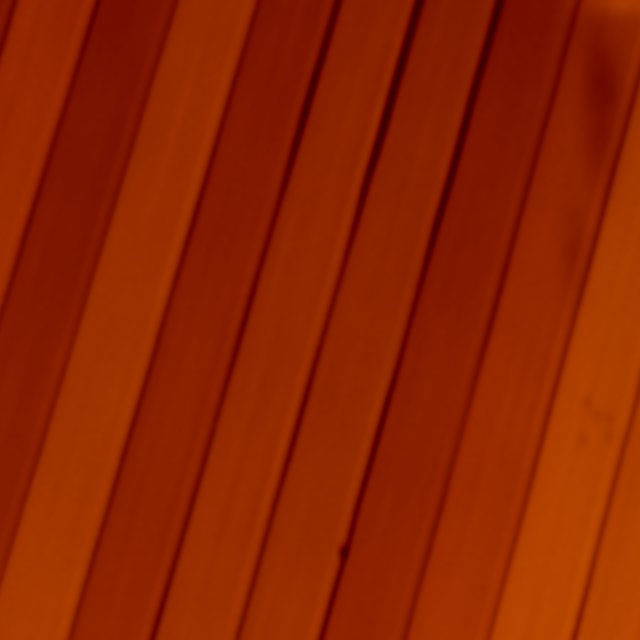
A Shadertoy shader for this texture:

```glsl
#define SEAM_FOOT 0.1068    // first seam and spacing, lower edge
#define PITCH_FOOT 0.1315
#define SEAM_HEAD 0.4036    // first seam and spacing, upper edge
#define PITCH_HEAD 0.1258
#define SEAM_WIDTH 0.0062
#define EDGE_BLUR 0.006
#define SLOPE_LIGHT 0.30
#define MOTTLE 0.13
#define GRAIN 0.07
#define DARK_WOOD vec3(0.38, 0.0, 0.0)
#define LIGHT_WOOD vec3(0.68, 0.235, 0.0)

// Tone of each plank and depth of the seam at its left side
const float plankTone[12] = float[12](
    0.46, 0.80, 0.45, 0.80, 0.50, 0.64, 0.59, 0.45, 0.64, 0.91, 0.88, 0.86);
const float seamDepth[12] = float[12](
    0.30, 0.32, 0.36, 0.12, 0.42, 0.48, 0.46, 0.58, 0.28, 0.30, 0.46, 0.40);

float hash(vec2 p) {
    return fract(sin(dot(p, vec2(127.1, 311.7))) * 43758.5453);
}

float noise(vec2 p) {
    vec2 cell = floor(p), f = fract(p);
    f = f * f * (3.0 - 2.0 * f);
    float low = mix(hash(cell), hash(cell + vec2(1, 0)), f.x);
    float high = mix(hash(cell + vec2(0, 1)), hash(cell + vec2(1, 1)), f.x);
    return mix(low, high, f.y);
}

float fbm(vec2 p) {
    float sum = 0.0, gain = 0.5;
    for (int i = 0; i < 4; i++) {
        sum += gain * noise(p);
        p = p * 2.03 + 17.3;
        gain *= 0.5;
    }
    return sum;
}

// Soft round stain
float stain(vec2 p, vec2 center, vec2 radius) {
    vec2 q = (p - center) / radius;
    return exp(-dot(q, q));
}

void mainImage(out vec4 fragColor, in vec2 fragCoord) {
    vec2 uv = fragCoord / iResolution.xy;

    // Slanted plank coordinate, whole numbers lie on the seams
    float pitch = mix(PITCH_FOOT, PITCH_HEAD, uv.y);
    float across = (uv.x - mix(SEAM_FOOT, SEAM_HEAD, uv.y)) / pitch;
    float seam = floor(across + 0.5);
    float plank = floor(across);
    float dist = (across - seam) * pitch;
    dist += 0.0016 * (noise(vec2(uv.y * 14.0, seam * 7.0)) - 0.5);
    int id = clamp(int(seam) + 4, 1, 11);

    // Plank tone, lit from the lower side
    float side = smoothstep(-EDGE_BLUR, EDGE_BLUR, dist);
    float tone = mix(plankTone[id - 1], plankTone[id], side);
    tone += SLOPE_LIGHT * (0.5 - uv.y);
    tone += 0.10 * stain(uv, vec2(0.95, 0.05), vec2(0.35, 0.4));

    // Clouded stain and fine grain along the planks
    tone += MOTTLE * (fbm(uv * vec2(7.0, 5.0) + 3.0) - 0.47);
    float fibre = noise(vec2(across * 9.0, uv.y * 5.0)) - 0.5;
    float speck = noise(uv * 110.0) - 0.5;
    tone += GRAIN * (fibre + 0.4 * speck);

    // Dark seams of uneven depth, with a pale lip on the left
    float wear = 0.65 + 0.7 * noise(vec2(uv.y * 6.0, seam * 5.3));
    float split = (1.0 - smoothstep(0.5, 1.5, abs(seam - 2.0))) * smoothstep(0.55, 0.8, uv.y);
    float width = SEAM_WIDTH * (1.0 + 0.25 * split);
    float depth = seamDepth[id] * wear + 0.45 * split;
    tone -= depth * exp(-pow(dist / width, 2.0));
    tone -= 0.08 * exp(-abs(dist) / 0.016);
    tone += 0.09 * wear * exp(-pow((dist + 0.016) / 0.007, 2.0));

    // Knot, smudges and small marks
    tone -= 0.5 * stain(uv, vec2(0.535, 0.138), vec2(0.008, 0.012));
    float cloudy = 0.5 + fbm(uv * 16.0);
    tone -= 0.34 * cloudy * stain(uv, vec2(0.94, 0.84), vec2(0.032, 0.12));
    tone -= 0.20 * cloudy * stain(uv, vec2(0.895, 0.61), vec2(0.022, 0.07));
    for (int i = 0; i < 5; i++) {
        vec2 jitter = vec2(hash(vec2(i, 2)), hash(vec2(i, 9))) - 0.5;
        vec2 spot = vec2(0.93, 0.37) + jitter * vec2(0.05, 0.13);
        tone -= 0.13 * stain(uv, spot, vec2(0.009, 0.012));
    }
    tone += 0.40 * stain(uv, vec2(0.98, 1.0), vec2(0.07, 0.025));

    // Wood colour, slightly redder or browner from plank to plank
    vec3 color = mix(DARK_WOOD, LIGHT_WOOD, tone);
    float hue = 0.024 * (hash(vec2(plank, 4.0)) - 0.5);
    hue += 0.02 * smoothstep(0.7, 1.0, uv.x);
    color.g += hue * smoothstep(0.1, 0.5, tone);
    fragColor = vec4(clamp(color, 0.0, 1.0), 1.0);
}
```
